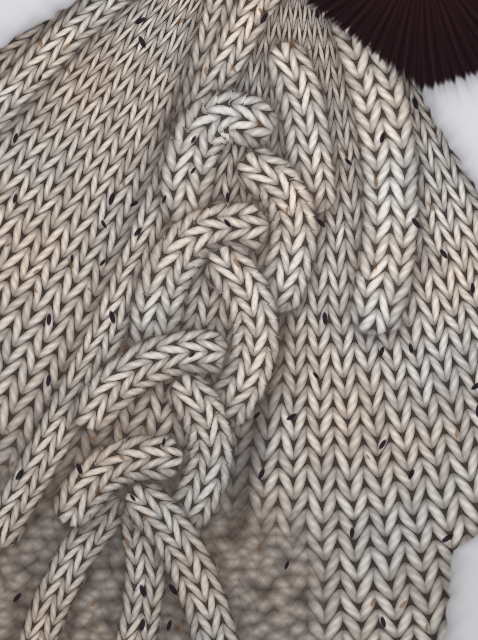
Write a Shadertoy shader that draws this texture.

```glsl
float hash(vec2 p) {
    return fract(sin(dot(p, vec2(127.1, 311.7))) * 43758.5);
}

vec2 hash2(vec2 p) {
    return vec2(hash(p), hash(p + 19.7));
}

// Distance to the nearest scattered point
float cellular(vec2 p) {
    vec2 cell = floor(p);
    float nearest = 2.0;
    for (int j = -1; j <= 1; j++)
        for (int i = -1; i <= 1; i++) {
            vec2 c = cell + vec2(i, j);
            nearest = min(nearest, length(c + hash2(c) - p));
        }
    return nearest;
}

float waves(vec2 p) {
    return (sin(p.x + 1.7 * sin(p.y * 0.8)) + sin(p.y * 1.3 + 1.4 * sin(p.x * 0.7))
        + 0.6 * sin(p.x * 2.1 - p.y * 1.9)) / 2.6;
}

// Yarn height of V stitches; q counts wales across and rows upward
float knit(vec2 q) {
    q += vec2(0.06, 0.16) * vec2(waves(q * 1.7), waves(q.yx * 1.3 + 4.0));
    float side = fract(q.x) - 0.5;
    float row = q.y - 2.2 * abs(side);
    vec2 leg = vec2(abs(side) - 0.25, fract(row) - 0.5);
    float id = hash(vec2(floor(q.x * 2.0), floor(row)));
    float bump = sqrt(max(0.0, 1.0 - 11.0 * leg.x * leg.x - 3.7 * leg.y * leg.y));
    float ply = sin(leg.y * 15.0 + leg.x * 16.0 + id * 6.0);
    return bump * (0.86 + 0.25 * id) + 0.09 * ply * bump;
}

// Bent strand: x across, y along, z distance
vec3 strand(vec2 p, vec2 a, vec2 b, vec2 c) {
    vec3 best = vec3(0.0, 0.0, 9.0);
    vec2 start = a;
    float travelled = 0.0;
    for (int i = 1; i <= 10; i++) {
        float t = float(i) / 10.0;
        vec2 end = mix(mix(a, b, t), mix(b, c, t), t);
        float len = length(end - start);
        vec2 dir = (end - start) / len;
        vec2 rel = p - start;
        float along = dot(rel, dir);
        float d = length(rel - dir * clamp(along, 0.0, len));
        if (d < best.z) best = vec3(dir.y * rel.x - dir.x * rel.y, travelled + along, d);
        travelled += len;
        start = end;
    }
    return best;
}

// Lays a rounded two-wale rope over the cloth with a contact shadow
void layRope(inout float cloth, vec2 p, vec2 a, vec2 b, vec2 c, float halfWidth) {
    vec3 s = strand(p, a, b, c);
    float d = s.z + 0.004 * waves(p * 110.0) - halfWidth;
    float body = sqrt(max(0.0, 1.0 - pow(s.z / halfWidth, 2.0)));
    float rope = knit(vec2(s.x / halfWidth, s.y / 0.03)) * (0.6 + 0.48 * body);
    cloth *= 1.0 - 0.55 * exp(-max(d, 0.0) / 0.011);
    cloth = mix(cloth, rope + 0.05, smoothstep(0.002, -0.003, d));
}

// Short slanted specks, one candidate per cell
float flecks(vec2 p, float density, float seed) {
    vec2 cell = floor(p);
    vec2 r = hash2(cell + seed);
    vec2 d = fract(p) - 0.3 - 0.4 * r;
    float angle = 0.4 + 2.0 * r.y;
    vec2 dir = vec2(cos(angle), sin(angle));
    d = vec2(dot(d, dir), dot(d, vec2(-dir.y, dir.x)));
    float shape = length(d * vec2(1.0, 2.6)) - 0.12 - 0.1 * r.x;
    return smoothstep(0.05, -0.06, shape) * step(hash(cell + seed + 7.3), density);
}

float clothHeight(vec2 p) {
    // Wales fan out from a point above the crown
    vec2 d = p - vec2(0.48, 1.33);
    float h = knit(vec2(atan(d.x, -d.y) / 0.042, -length(d) / 0.032));
    float purlArea = smoothstep(0.34, 0.2, p.y + 0.5 * max(p.x - 0.28, 0.0))
        * smoothstep(0.53, 0.47, p.x);
    float purl = 1.0 - 0.95 * cellular(p * vec2(36.0, 62.0));
    h = mix(h, purl * 0.8, purlArea * 0.85);
    float groove = strand(p, vec2(0.37, 0.17), vec2(0.41, 0.42), vec2(0.51, 0.74)).z;
    h *= 1.0 - 0.6 * exp(-groove * groove / 0.0004);

    // Raised ribs
    layRope(h, p, vec2(-0.02, 0.81), vec2(0.08, 0.93), vec2(0.20, 1.03), 0.028);
    layRope(h, p, vec2(0.0, 0.17), vec2(0.27, 0.62), vec2(0.36, 1.04), 0.030);
    layRope(h, p, vec2(0.30, 0.80), vec2(0.35, 0.91), vec2(0.43, 1.04), 0.030);
    layRope(h, p, vec2(0.59, 0.52), vec2(0.645, 0.72), vec2(0.56, 0.96), 0.044);
    layRope(h, p, vec2(0.05, -0.04), vec2(0.08, 0.10), vec2(0.17, 0.20), 0.030);
    layRope(h, p, vec2(0.20, -0.04), vec2(0.24, 0.08), vec2(0.22, 0.18), 0.032);

    // Crossing cable, crown to brim
    layRope(h, p, vec2(0.45, 0.90), vec2(0.48, 0.84), vec2(0.49, 0.70), 0.036);
    layRope(h, p, vec2(0.29, 0.69), vec2(0.30, 0.85), vec2(0.39, 0.81), 0.042);
    layRope(h, p, vec2(0.41, 0.73), vec2(0.49, 0.68), vec2(0.44, 0.55), 0.038);
    layRope(h, p, vec2(0.24, 0.47), vec2(0.25, 0.65), vec2(0.38, 0.645), 0.040);
    layRope(h, p, vec2(0.36, 0.58), vec2(0.44, 0.48), vec2(0.36, 0.37), 0.038);
    layRope(h, p, vec2(0.15, 0.36), vec2(0.21, 0.45), vec2(0.32, 0.45), 0.036);
    layRope(h, p, vec2(0.30, 0.38), vec2(0.36, 0.30), vec2(0.30, 0.21), 0.036);
    layRope(h, p, vec2(0.12, 0.21), vec2(0.16, 0.29), vec2(0.25, 0.285), 0.036);
    layRope(h, p, vec2(0.23, 0.21), vec2(0.31, 0.14), vec2(0.345, -0.04), 0.036);
    return h;
}

vec3 yarnColour(vec2 p, float h) {
    float warm = 0.5 + 0.35 * waves(p * 17.0) + 0.3 * (0.35 - p.x);
    vec3 tint = mix(vec3(0.98, 1.0, 1.01), vec3(1.06, 0.99, 0.93), clamp(warm, 0.0, 1.0));
    float light = 0.9 + 0.13 * smoothstep(0.0, 0.6, p.y) + 0.06 * smoothstep(0.2, 0.6, p.x);
    float fuzz = 0.025 * waves(p * vec2(430.0, 350.0));
    vec3 col = mix(vec3(0.25, 0.225, 0.215), vec3(0.79, 0.775, 0.76), clamp(h, 0.0, 1.1));
    col = col * tint * light + fuzz;
    col = mix(col, vec3(0.47, 0.34, 0.24), 0.6 * flecks(p * 23.0 + 3.1, 0.13, 31.0));
    return mix(col, vec3(0.12, 0.10, 0.13), 0.9 * flecks(p * 21.0, 0.15, 5.0));
}

void mainImage(out vec4 fragColor, in vec2 fragCoord) {
    vec2 p = fragCoord / iResolution.y;
    float soft = 1.5 / iResolution.y;

    // Pale table and hat outline
    float rightEdge = min(0.645 + 0.6 * max(0.87 - p.y, 0.0),
        0.695 + 0.09 * p.y + 1.5 * max(p.y - 0.14, 0.0));
    float outline = max(p.x - rightEdge, (p.y - 0.925 - 0.6 * p.x) * 0.86);
    outline += 0.004 * waves(p * 120.0);
    vec3 col = mix(vec3(0.79, 0.79, 0.80), vec3(0.86, 0.86, 0.88), smoothstep(0.0, 0.9, p.y));
    col *= 1.0 - 0.25 * exp(-max(outline, 0.0) / 0.015);
    vec3 yarn = yarnColour(p, clothHeight(p)) * mix(0.8, 1.0, smoothstep(0.0, -0.03, outline));
    col = mix(col, yarn, smoothstep(soft, -soft, outline));

    // Dark fur ball with radiating hairs
    vec2 fur = p - vec2(0.66, 1.08);
    float angle = atan(fur.x, -fur.y);
    float hairs = waves(vec2(angle * 75.0, length(fur) * 18.0));
    float furEdge = max(-dot(p - vec2(0.48, 1.0), vec2(0.606, 0.797)),
        0.863 + 0.3 * (p.x - 0.66) - p.y) + 0.007 * hairs;
    col *= 1.0 - 0.3 * exp(-max(furEdge, 0.0) / 0.018);
    vec3 furColour = mix(vec3(0.09, 0.065, 0.08), vec3(0.24, 0.13, 0.13), 0.35 + 0.35 * hairs);
    col = mix(col, furColour, smoothstep(0.006, -0.006, furEdge));
    fragColor = vec4(clamp(col, 0.0, 1.0), 1.0);
}
```
